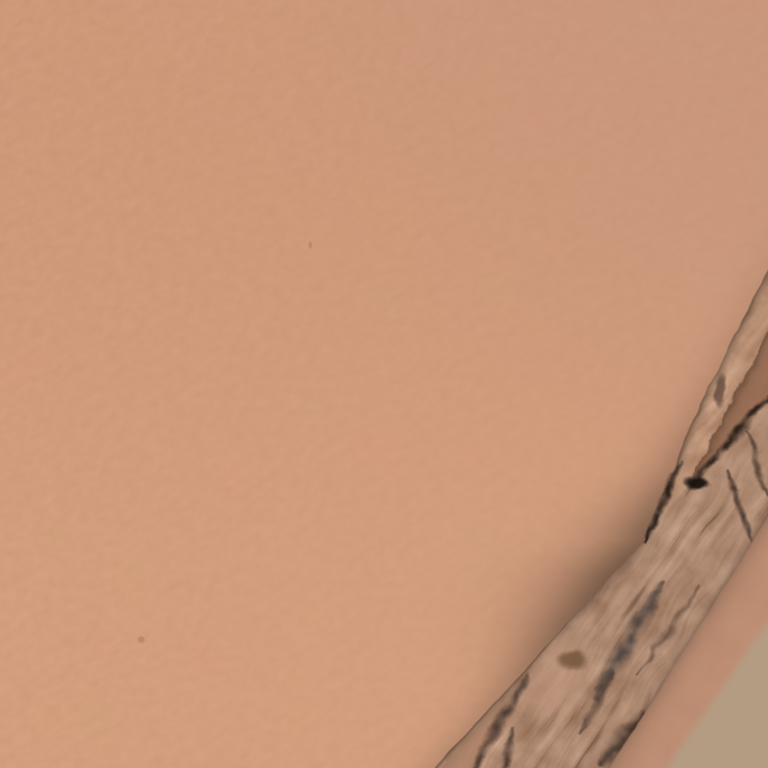
Give the GLSL for this texture, as a WebGL 2 fragment shader.

```glsl
#version 300 es
precision highp float;
// Smooth tan surface with a torn, fibrous strip crossing the lower right corner.
// Edges are lines x = f(y); fibres are gradient noise stretched along the strip,
// and creases are soft broken strokes laid over them.
uniform vec2 u_resolution;
out vec4 fragColor;

vec2 hashGradient(vec2 cell) {
    vec2 h = vec2(dot(cell, vec2(127.1, 311.7)), dot(cell, vec2(269.5, 183.3)));
    return fract(sin(h) * 43758.5) * 2.0 - 1.0;
}

float gradientNoise(vec2 p) {
    vec2 i = floor(p), f = fract(p);
    vec2 w = f * f * f * (f * (f * 6.0 - 15.0) + 10.0);
    float a = dot(hashGradient(i), f);
    float b = dot(hashGradient(i + vec2(1, 0)), f - vec2(1, 0));
    float c = dot(hashGradient(i + vec2(0, 1)), f - vec2(0, 1));
    float d = dot(hashGradient(i + 1.0), f - 1.0);
    return mix(mix(a, b, w.x), mix(c, d, w.x), w.y);
}

float fbm(vec2 p) {
    float sum = 0.0, amp = 0.6;
    for (int i = 0; i < 4; i++) {
        sum += amp * gradientNoise(p);
        p = p * 2.03 + 7.1;
        amp *= 0.5;
    }
    return sum;
}

// Soft line from a to b, thin at both ends and broken up by noise
float stroke(vec2 p, vec2 a, vec2 b, float width) {
    vec2 ab = b - a;
    float t = clamp(dot(p - a, ab) / dot(ab, ab), 0.0, 1.0);
    float w = width * (0.4 + 2.2 * t * (1.0 - t));
    float wear = 0.85 + 0.9 * gradientNoise(p * 65.0);
    return clamp(wear, 0.0, 1.0) * (1.0 - smoothstep(0.0, w, length(p - a - ab * t)));
}

float ellipse(vec2 p, vec2 center, vec2 radius) {
    return 1.0 - smoothstep(0.5, 1.2, length((p - center) / radius));
}

float cover(float d) { return smoothstep(-0.002, 0.002, d); }

void main() {
    vec2 p = gl_FragCoord.xy / u_resolution;

    // Smooth surface: broad tint, faint mottling and fine grain
    vec3 color = mix(vec3(0.825, 0.618, 0.49), vec3(0.805, 0.597, 0.475), smoothstep(0.1, 0.9, p.y));
    color = mix(color, vec3(0.785, 0.59, 0.49), 0.8 * smoothstep(0.9, 1.8, p.x + p.y * 0.8));
    color += vec3(0.008, -0.007, 0.005) * fbm(p * 9.0);
    color += 0.026 * fbm(p * mat2(50, 30, -45, 75)) * mix(1.3, 0.7, p.x);
    color -= 0.08 * ellipse(p, vec2(0.184, 0.167), vec2(0.005));
    color -= 0.07 * ellipse(p, vec2(0.404, 0.681), vec2(0.003, 0.005));

    // Boundaries of the strip, slightly ragged
    float leftEdge = 0.566 + 0.92 * min(p.y, 0.297) + 0.41 * clamp(p.y - 0.297, 0.0, 0.182)
        + 0.51 * max(p.y - 0.479, 0.0) + 0.007 * fbm(vec2(p.y * 22.0, 3.0));
    float inside = p.x - leftEdge;
    float rightEdge = 0.794 + 0.63 * p.y + 0.007 * fbm(vec2(p.y * 18.0, 9.0));

    // Wide shadow to the left, deepest beside the middle of the strip
    float depth = exp(-pow((p.y - 0.255) / 0.125, 2.0));
    float gap = max(-inside, 0.0);
    float shade = (0.2 + 0.55 * depth) * exp(-pow(gap / mix(0.026, 0.064, depth), 1.3));
    color = mix(color, vec3(0.37, 0.28, 0.22), shade * (1.0 - 0.6 * smoothstep(0.4, 0.7, p.y)));

    // Fibrous body, in coordinates along and across the strip
    vec2 q = vec2(dot(p, vec2(0.55, 0.835)), dot(p, vec2(0.835, -0.55)));
    q.y += 0.016 * gradientNoise(p * 13.0);
    float fibre = fbm(q * vec2(9, 85));
    float blotch = fbm(p * 24.0);
    vec3 bark = vec3(0.675, 0.53, 0.435) + 0.17 * fibre + 0.16 * blotch;
    bark = mix(bark, vec3(0.42, 0.33, 0.28), 0.6 * smoothstep(0.15, 0.42, -fibre));
    bark = mix(bark, vec3(0.77, 0.6, 0.5), 0.5 * ellipse(p, vec2(0.72, 0.12), vec2(0.045, 0.06)));
    bark = mix(bark, vec3(0.69, 0.52, 0.42), 0.8 * smoothstep(0.052, 0.038, inside) * smoothstep(0.12, 0.04, p.y));
    bark *= 1.0 - 0.25 * exp(-max(inside, 0.0) / 0.008);

    // Dark furrows and spots
    vec2 w = p + 0.012 * vec2(fbm(p * 30.0), fbm(p * 30.0 + 19.0));
    vec3 ink = vec3(0.25, 0.19, 0.16);
    bark = mix(bark, vec3(0.3, 0.26, 0.24), 0.9 * stroke(w, vec2(0.775, 0.09), vec2(0.862, 0.242), 0.017));
    bark = mix(bark, ink, 0.6 * stroke(w, vec2(0.755, 0.045), vec2(0.80, 0.125), 0.009));
    bark = mix(bark, ink, 0.5 * stroke(w, vec2(0.83, 0.12), vec2(0.91, 0.235), 0.008));
    bark = mix(bark, ink, 0.8 * stroke(w, vec2(0.785, 0.005), vec2(0.838, 0.07), 0.02));
    bark = mix(bark, ink, 0.85 * stroke(w, vec2(0.610, -0.01), vec2(0.688, 0.12), 0.012));
    bark = mix(bark, ink, 0.8 * stroke(w, vec2(0.655, -0.01), vec2(0.667, 0.05), 0.011));
    bark = mix(bark, vec3(0.45, 0.33, 0.23), 0.85 * ellipse(w, vec2(0.746, 0.141), vec2(0.02, 0.014)));
    bark = mix(bark, ink, 0.9 * stroke(w, vec2(0.948, 0.385), vec2(0.978, 0.295), 0.009));
    bark = mix(bark, ink, 0.7 * stroke(w, vec2(0.972, 0.44), vec2(1.0, 0.35), 0.008));

    // Plain band right of the strip, then the pale corner
    vec3 band = vec3(0.74, 0.555, 0.45) + 0.03 * blotch;
    band *= 1.0 - 0.18 * exp(-max(p.x - rightEdge, 0.0) / 0.014);
    band = mix(band, vec3(0.705, 0.61, 0.515), smoothstep(-0.008, 0.012, p.x - 0.866 - 0.69 * p.y));
    bark *= 1.0 - 0.25 * exp(-max(rightEdge - p.x, 0.0) / 0.006);
    vec3 strip = mix(bark, band, cover(p.x - rightEdge));

    // Raised flap: shaded face with a lighter rolled rim
    float rimEdge = w.x - 0.905 - 0.515 * (w.y - 0.385);
    vec3 face = vec3(0.6, 0.435, 0.335) + 0.04 * fibre;
    vec3 rim = vec3(0.72, 0.56, 0.45) + 0.2 * blotch + 0.15 * fibre;
    rim = mix(rim, ink, 0.6 * ellipse(w, vec2(0.938, 0.49), vec2(0.008, 0.022)));
    rim *= 1.0 - 0.45 * exp(-max(inside, 0.0) / 0.005);
    face *= 1.0 - 0.3 * exp(-max(rimEdge, 0.0) / 0.006);
    strip = mix(strip, mix(rim, face, cover(rimEdge)), cover(p.y - 0.372 - 1.14 * (p.x - 0.901)));
    color = mix(color, strip, cover(inside));

    // Deep creases where the flap meets the strip
    vec3 deep = vec3(0.1, 0.07, 0.06);
    color = mix(color, deep, 0.85 * stroke(w, vec2(0.901, 0.37), vec2(1.01, 0.495), 0.01));
    color = mix(color, deep, 0.85 * stroke(w, vec2(0.84, 0.295), vec2(0.886, 0.398), 0.009));
    color = mix(color, deep, 0.95 * ellipse(w, vec2(0.906, 0.372), vec2(0.017, 0.01)));
    fragColor = vec4(clamp(color, 0.0, 1.0), 1.0);
}
```
